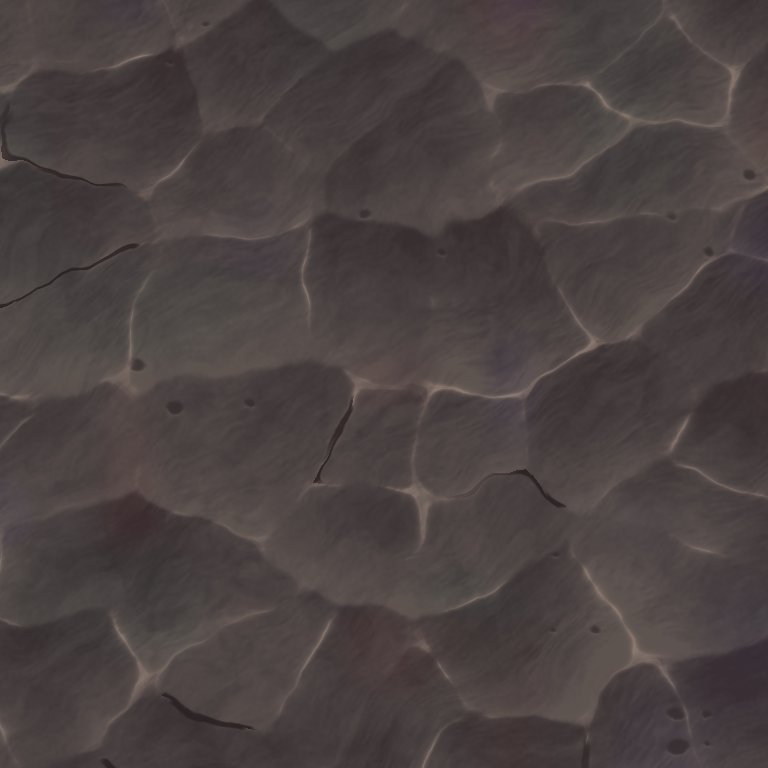
This texture is drawn by a WebGL 1 fragment shader. Its source:

```glsl
precision highp float;
uniform vec2 u_resolution;

// Colours
const vec3 SHADOW = vec3(0.222, 0.184, 0.192);
const vec3 STONE = vec3(0.288, 0.255, 0.255);
const vec3 LIT = vec3(0.365, 0.325, 0.310);
const vec3 PALE = vec3(0.54, 0.47, 0.435);
const vec3 CRACK = vec3(0.160, 0.122, 0.130);
const vec3 MOSS_TINT = vec3(-0.010, 0.005, 0.001);
const vec3 PLUM_TINT = vec3(-0.004, -0.006, 0.018);
const vec3 RUST_TINT = vec3(0.014, -0.008, -0.008);

// Stones: sizes below are in stone cells unless noted
const vec2 STONES = vec2(5.2, 6.6);   // per canvas
const float JITTER = 0.90;
const float SLANT = 0.14;
const float WARP = 0.05;              // canvas units
const float FRAY = 0.007;             // canvas units
const float CORNER_ROUNDING = 0.045;
const float GLOW_ROUNDING = 0.13;
const float SEAM_SOFTNESS = 0.012;
const float RIM_WIDTH = 0.015;
const float GLOW_WIDTH = 0.11;
const float CRACK_WIDTH = 0.036;
const float CRACK_SHARE = 0.08;
const float PITS = 20.0;              // per canvas
const float PIT_SHARE = 0.22;

// Paint strength
const float STREAKS = 0.34;
const float BRISTLES = 0.20;
const float DABS = 0.09;
const float GRAIN = 0.09;

vec2 hash22(vec2 p) {
  vec3 q = fract(p.xyx * vec3(0.1031, 0.1030, 0.0973));
  q += dot(q, q.yzx + 33.33);
  return fract((q.xx + q.yz) * q.zy);
}

float hash21(vec2 p) { return hash22(p + 17.0).x; }

float noise(vec2 p) {
  vec2 i = floor(p), f = fract(p);
  f = f * f * (3.0 - 2.0 * f);
  return mix(mix(hash21(i), hash21(i + vec2(1, 0)), f.x),
             mix(hash21(i + vec2(0, 1)), hash21(i + vec2(1, 1)), f.x), f.y);
}

float fbm(vec2 p) {
  float sum = 0.0, gain = 0.5;
  for (int i = 0; i < 4; i++) {
    sum += gain * noise(p);
    p = mat2(1.6, 1.2, -1.2, 1.6) * p + 7.3;
    gain *= 0.5;
  }
  return sum / 0.9375;
}

vec2 stoneCentre(vec2 id) { return 0.5 + JITTER * (hash22(id) - 0.5); }

// Each face brightens towards its lower side
float faceTone(vec2 id, vec2 rel) {
  vec2 h = hash22(id + 41.0);
  vec2 slope = normalize(vec2(1.6 * (h.x - 0.5), -1.0));
  return 0.22 * (h.y - 0.5) + 0.52 * dot(rel, slope);
}

// Returns tone, rounded seam distance, broad seam distance, seam character
vec4 stones(vec2 p) {
  vec2 cell = floor(p), f = fract(p), nearId = vec2(0.0), nearest = vec2(9.0);
  for (int y = -1; y <= 1; y++) for (int x = -1; x <= 1; x++) {
    vec2 o = vec2(x, y);
    vec2 r = o + stoneCentre(cell + o) - f;
    if (dot(r, r) < dot(nearest, nearest)) { nearest = r; nearId = o; }
  }
  float tone = faceTone(cell + nearId, -nearest), toneWeight = 1.0;
  float narrow = 1e-9, broad = 1e-9, character = 0.0;
  for (int y = -2; y <= 2; y++) for (int x = -2; x <= 2; x++) {
    vec2 o = nearId + vec2(x, y);
    if (x != 0 || y != 0) {
      vec2 id = cell + o;
      vec2 r = o + stoneCentre(id) - f;
      float d = dot(0.5 * (nearest + r), normalize(r - nearest));
      float w = exp(-d / SEAM_SOFTNESS);
      tone += w * faceTone(id, -r);
      toneWeight += w;
      w = exp(-d / CORNER_ROUNDING);
      narrow += w;
      character += w * hash21(id + cell + nearId + 90.0);
      broad += exp(-d / GLOW_ROUNDING);
    }
  }
  return vec4(tone / toneWeight, -CORNER_ROUNDING * log(narrow),
              -GLOW_ROUNDING * log(broad), character / narrow);
}

// Returns dark hollow and lit lower lip
vec2 pit(vec2 p) {
  vec2 id = floor(p), h = hash22(id + 5.0);
  vec2 q = fract(p) - 0.5 - 0.3 * (h - 0.5);
  float radius = mix(0.08, 0.30, h.x * h.x);
  float cluster = smoothstep(0.5, 0.75, noise(id * 0.21 + 4.0));
  float present = step(1.0 - PIT_SHARE * cluster, hash21(id + 63.0));
  float d = length(q * vec2(0.9, 1.1)) - radius;
  float lip = exp(-abs(d) / 0.04) * smoothstep(0.0, radius, -q.y);
  return present * vec2(1.0 - smoothstep(-0.09, 0.04, d), lip);
}

void main() {
  vec2 uv = gl_FragCoord.xy / u_resolution.y;

  // Bent, slanted stone layout
  vec2 bend = vec2(fbm(uv * 5.0), fbm(uv * 5.0 + 31.0)) - 0.5;
  vec2 fray = vec2(fbm(uv * 34.0), fbm(uv * 34.0 + 11.0)) - 0.5;
  vec2 p = uv + 2.0 * WARP * bend + FRAY * fray;
  p.y -= SLANT * p.x;
  vec4 s = stones(p * STONES + 3.0);
  float seam = max(s.y, 0.0);

  // Broad shading and brushwork
  float patches = fbm(uv * 6.0 + 50.0);
  float wear = noise(uv * 13.0 + 70.0);
  vec2 along = mat2(0.8, -0.6, 0.6, 0.8) * (uv + 0.12 * bend);
  float streak = fbm(along * vec2(20.0, 62.0)) - 0.5;
  float bristle = noise(along * vec2(70.0, 230.0)) - 0.5;
  float dab = smoothstep(0.47, 0.53, fbm(along * vec2(13.0, 22.0) + 9.0)) - 0.5;
  float grain = noise(uv * 230.0) - 0.5;
  float glow = exp(-max(s.z, 0.0) / GLOW_WIDTH);
  float tone = 0.40 + s.x + 0.68 * (patches - 0.5) + 0.22 * glow * (0.2 + wear)
             + STREAKS * streak + BRISTLES * bristle * (0.3 + wear)
             + DABS * dab + GRAIN * grain;
  vec3 color = mix(SHADOW, STONE, clamp(2.0 * tone, 0.0, 1.0));
  color = mix(color, LIT, clamp(2.0 * tone - 1.0, 0.0, 1.0));

  // Mineral tints
  color += MOSS_TINT * smoothstep(0.60, 0.85, noise(uv * 5.0 + 12.0));
  color += PLUM_TINT * smoothstep(0.75, 0.92, noise(uv * 6.0 + 27.0));
  color += RUST_TINT * smoothstep(0.70, 0.92, noise(uv * 6.0 + 83.0));

  // Pits
  vec2 hollow = pit(uv * PITS + 0.25 * fray);
  color = mix(color, SHADOW * 0.86, 0.65 * hollow.x);
  color = mix(color, PALE, 0.25 * hollow.y);

  // Pale worn rims and dark tapering cracks
  float rim = exp(-seam / RIM_WIDTH) * smoothstep(0.2, 0.85, wear + 0.5 * streak)
            * mix(0.2, 0.95, smoothstep(0.1, 0.7, s.w));
  color = mix(color, PALE, clamp(rim * (0.85 + 1.2 * streak), 0.0, 1.0));
  float cracked = smoothstep(1.0 - CRACK_SHARE, 1.03 - CRACK_SHARE, s.w);
  float width = CRACK_WIDTH * (0.25 + 0.9 * noise(uv * 16.0 + 8.0));
  float crack = cracked * (1.0 - smoothstep(0.35 * width, width, seam));
  color = mix(color, CRACK, 0.85 * crack);

  gl_FragColor = vec4(color, 1.0);
}
```
